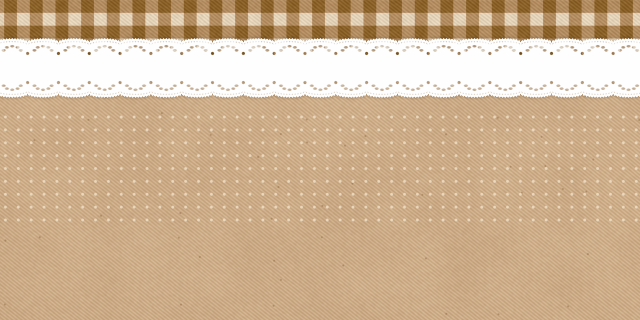
Reproduce this background procedurally as a Shadertoy shader.

```glsl
const vec3 PAPER_LIGHT = vec3(0.83, 0.71, 0.57);
const vec3 PAPER_DARK = vec3(0.765, 0.635, 0.49);
const vec3 CHECK_DARK = vec3(0.54, 0.38, 0.16);
const vec3 CHECK_MID = vec3(0.70, 0.55, 0.38);
const vec3 CHECK_LIGHT = vec3(0.89, 0.82, 0.72);
const vec3 LACE_WHITE = vec3(0.995);
const vec3 DOT_CREAM = vec3(0.94, 0.87, 0.77);
const vec3 SPECK_BROWN = vec3(0.52, 0.37, 0.22);

const float CHECK_PERIOD = 0.0802;
const float CHECK_START = 0.013;
const float CHECK_BOTTOM = 0.795;
const float LACE_CENTER = 0.7875;
const float LACE_HALF = 0.081;
const float SCALLOP_PERIOD = 0.0963;
const float SCALLOP_CENTER = 0.1345;
const float SCALLOP_DEPTH = 0.0105;
const float DOT_PERIOD = 0.04023;
const float DOT_RADIUS = 0.0052;
const vec2 DOT_ORIGIN = vec2(0.0169, 0.3125);
const float DOT_ROWS = 9.0;
const vec2 RIB_DIRECTION = vec2(0.8, 1.0);
const float RIB_FREQUENCY = 87.0;
const float SPECK_CELL = 0.075;

float hash(vec2 p) {
    return fract(sin(dot(p, vec2(127.1, 311.7))) * 43758.5453);
}

float noise(vec2 p) {
    vec2 i = floor(p), f = fract(p);
    f = f * f * (3.0 - 2.0 * f);
    return mix(mix(hash(i), hash(i + vec2(1, 0)), f.x),
               mix(hash(i + vec2(0, 1)), hash(i + vec2(1, 1)), f.x), f.y);
}

// Coverage of a shape from its signed distance
float fill(float d, float px) {
    return 1.0 - smoothstep(-0.7 * px, 0.7 * px, d);
}

// Signed offset to the nearest repeat
float repeatOffset(float x, float period) {
    return (fract(x / period + 0.5) - 0.5) * period;
}

// Diagonal ribs with a slight wobble, 0 to 1
float ribs(vec2 p) {
    float wobble = 0.9 * noise(p * 22.0);
    return 0.5 + 0.5 * sin(6.28318 * RIB_FREQUENCY * dot(p, RIB_DIRECTION) + wobble);
}

vec3 paper(vec2 p, float rib, float px) {
    float mottling = 0.35 * (noise(p * 9.0) - 0.5) + 0.4 * (noise(p * 130.0) - 0.5);
    vec3 color = mix(PAPER_DARK, PAPER_LIGHT, clamp(rib + mottling, -0.15, 1.2));

    // Sparse fibre specks
    vec2 cell = floor(p / SPECK_CELL);
    vec2 center = (cell + 0.2 + 0.6 * vec2(hash(cell), hash(cell + 7.3))) * SPECK_CELL;
    float speck = fill(length(p - center) - 0.003, px) * step(0.85, hash(cell + 3.1));
    return mix(color, SPECK_BROWN, 0.4 * speck);
}

vec3 gingham(vec2 p, float rib, float px) {
    float quarter = 0.25 * CHECK_PERIOD;
    float column = fill(abs(repeatOffset(p.x - CHECK_START - quarter, CHECK_PERIOD)) - quarter, px);
    float row = fill(abs(repeatOffset(1.0 - p.y - quarter, CHECK_PERIOD)) - quarter, px);
    vec3 color = mix(mix(CHECK_LIGHT, CHECK_MID, column),
                     mix(CHECK_MID, CHECK_DARK, column), row);
    return color + 0.07 * (rib - 0.5) + 0.04 * (noise(p * 130.0) - 0.5);
}

// Lace ribbon: x is coverage, y is its soft shadow
vec2 lace(vec2 p, float px) {
    vec2 q = vec2(repeatOffset(p.x - SCALLOP_CENTER, SCALLOP_PERIOD), abs(p.y - LACE_CENTER));
    float across = 2.0 * q.x / SCALLOP_PERIOD;
    float pinPeriod = SCALLOP_PERIOD / 11.0;
    float pinX = repeatOffset(q.x, pinPeriod);
    float edge = LACE_HALF + SCALLOP_DEPTH * sqrt(max(0.0, 1.0 - across * across));
    float ripple = 0.0015 * cos(6.28318 * q.x / pinPeriod);
    float cover = fill(q.y - edge - ripple, px);
    float shadow = 1.0 - smoothstep(-0.002, 0.012, q.y - edge);

    // Single eyelets between scallops and pinholes along the border
    float between = SCALLOP_PERIOD * 0.5 - abs(q.x);
    float holes = fill(length(vec2(between, q.y - 0.0455)) - 0.0048, px);
    holes = max(holes, 0.4 * fill(length(vec2(pinX, q.y - edge + 0.009)) - 0.0018, px));

    // Arch of petal-shaped eyelets
    for (int i = 0; i < 5; i++) {
        float angle = 0.3 + float(i) * 0.635;
        vec2 center = vec2(0.028 * cos(angle), 0.050 + 0.018 * sin(angle));
        vec2 d = (q - center) * vec2(0.75, 1.15);
        holes = max(holes, 0.75 * fill(length(d) - 0.0044, px));
    }
    return vec2(cover * (1.0 - holes), shadow);
}

float dotGrid(vec2 p) {
    vec2 cell = floor((p - DOT_ORIGIN) / DOT_PERIOD + 0.5);
    float d = length(p - DOT_ORIGIN - cell * DOT_PERIOD);
    float inRows = step(0.0, cell.y) * step(cell.y, DOT_ROWS - 1.0);
    return inRows * (1.0 - smoothstep(0.4 * DOT_RADIUS, 1.3 * DOT_RADIUS, d));
}

void mainImage(out vec4 fragColor, in vec2 fragCoord) {
    float px = 1.0 / iResolution.y;
    vec2 p = fragCoord * px;
    float rib = ribs(p);

    vec3 color = paper(p, rib, px);
    color = mix(color, DOT_CREAM, 0.85 * dotGrid(p));
    color = mix(color, gingham(p, rib, px), fill(CHECK_BOTTOM - p.y, px));

    vec2 ribbon = lace(p, px);
    color *= 1.0 - 0.12 * ribbon.y;
    color = mix(color, LACE_WHITE, ribbon.x);
    fragColor = vec4(clamp(color, 0.0, 1.0), 1.0);
}
```
